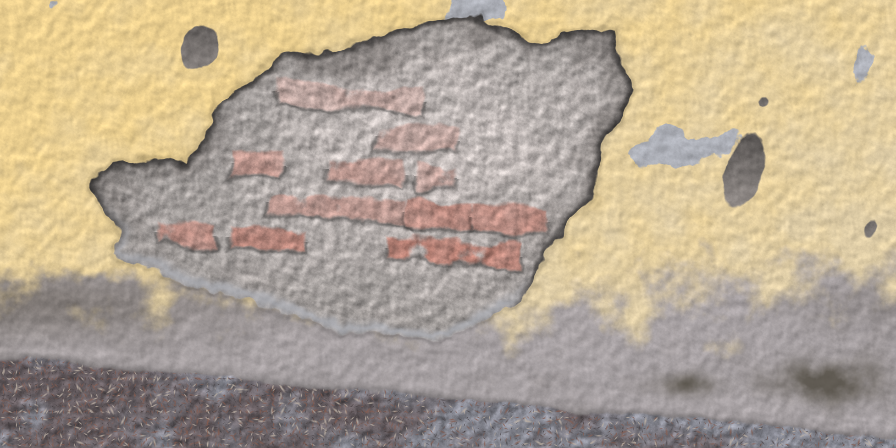
Give the GLSL for this texture, as a WebGL 2 fragment shader.

```glsl
#version 300 es
precision highp float;
uniform vec2 u_resolution;
out vec4 outColor;

const vec3 PAINT_WARM = vec3(.92, .81, .56), PAINT_PALE = vec3(.87, .80, .65);
const vec3 STAIN_DARK = vec3(.45, .43, .43), STAIN_PALE = vec3(.64, .62, .64);
const vec3 MORTAR = vec3(.63, .61, .60), MORTAR_PALE = vec3(.76, .73, .72);
const vec3 BRICK = vec3(.69, .46, .41), CEMENT = vec3(.68, .69, .72);
const vec3 HOLLOW = vec3(.46, .44, .43), MOSS = vec3(.31, .29, .25);
const vec3 DUST = vec3(.53, .54, .58), SOIL = vec3(.38, .34, .35);
const vec3 LEAF = vec3(.52, .36, .31), STRAW = vec3(.74, .69, .64);
const float COURSE_BASE = .507, COURSE_STEP = .083, COURSE_TILT = .07;
const float GROUND_LEFT = .203, GROUND_SLOPE = .092;

// Bricks: centre x, course, half width, redness
const vec4 BRICKS[11] = vec4[11](
  vec4(.75, 1, .155, .6), vec4(.98, 1, .068, .9), vec4(1.14, 1, .08, .9),
  vec4(1.01, 0, .148, 1), vec4(.6, 0, .085, .9), vec4(.415, 0, .065, .8),
  vec4(.81, 2, .08, .6), vec4(.57, 2, .05, .7), vec4(.98, 2, .04, .5),
  vec4(.78, 4, .155, .4), vec4(.93, 3, .09, .45));
// Chips: centre, radii
const vec4 HOLES[4] = vec4[4](
  vec4(.448, .893, .041, .049), vec4(1.66, .62, .041, .076),
  vec4(1.945, .49, .018, .024), vec4(1.705, .773, .011, .011));
const vec4 FLAKES[4] = vec4[4](
  vec4(1.53, .667, .11, .037), vec4(1.932, .86, .022, .034),
  vec4(.117, .995, .034, .022), vec4(1.06, .985, .065, .043));

float hash(vec2 p) {
  vec3 q = fract(p.xyx * .1031);
  q += dot(q, q.yzx + 33.33);
  return fract((q.x + q.y) * q.z);
}
float noise(vec2 p) {
  vec2 i = floor(p), f = fract(p);
  f = f * f * (3. - 2. * f);
  return mix(mix(hash(i), hash(i + vec2(1, 0)), f.x),
             mix(hash(i + vec2(0, 1)), hash(i + 1.), f.x), f.y);
}
float fbm(vec2 p) {
  float sum = 0., amp = .5;
  for (int i = 0; i < 5; i++, amp *= .5) {
    sum += amp * noise(p);
    p = mat2(1.6, 1.2, -1.2, 1.6) * p + 7.3;
  }
  return sum;
}
float bump(float x, float centre, float width) {
  float t = (x - centre) / width;
  return exp(-t * t);
}
float inside(float d, float soft) { return 1. - smoothstep(-soft, soft, d); }

// Signed distance to line a-b, positive on its left
float cut(vec2 p, float ax, float ay, float bx, float by) {
  vec2 d = normalize(vec2(bx - ax, by - ay));
  return dot(p - vec2(ax, ay), vec2(-d.y, d.x));
}
// Lost plaster, negative inside
float breach(vec2 p) {
  float top = max(cut(p, .41, .63, .5, .77), cut(p, .5, .77, .62, .868));
  top = max(top, cut(p, .62, .868, 1.04, .966));
  top = max(top, cut(p, 1.04, .966, 1.38, .93) + .05 * bump(p.x, 1.2, .08));
  float d = min(top, p.y - .638);
  d = max(d, cut(p, 1.37, .935, 1.42, .8));
  d = max(d, cut(p, 1.42, .8, 1.17, .318) - .018 * bump(p.y, .58, .05));
  d = max(d, cut(p, 1.17, .318, .9, .208));
  d = max(d, cut(p, .9, .208, .75, .258));
  d = max(d, cut(p, .75, .258, .3, .305));
  d = max(d, cut(p, .31, .305, .225, .39));
  d = max(d, .228 - p.x - .03 * smoothstep(.5, .58, p.y) + .035 * bump(p.y, .48, .05));
  return max(d, cut(p, .195, .6, .245, .643));
}
float chip(vec2 p, vec4 c) {
  vec2 q = p - c.xy;
  q.x -= .25 * q.y;
  return (length(q / c.zw) - 1.) * min(c.z, c.w);
}

vec3 wall(vec2 p, float rough, float relief, float px) {
  float fade = .15 + .35 * p.x + .8 * (.6 - p.y) + rough;
  vec3 col = mix(PAINT_WARM, PAINT_PALE, clamp(fade, 0., 1.)) * (1. + .28 * relief);
  // Rising damp
  float damp = inside(p.y - .375 + .06 * bump(p.x, 1.4, .4) + .32 * rough, .07);
  float dark = bump(p.y, .33, .08) * (bump(p.x, 0., .55) + .5 * bump(p.x, 2., .3));
  vec3 stain = mix(STAIN_PALE, STAIN_DARK, clamp(dark + .7 * rough, 0., 1.));
  col = mix(col, stain * (1. + .3 * relief), damp * .93);
  float moss = bump(p.x, 1.84, .11) * bump(p.y, .155, .05);
  moss += .7 * bump(p.x, 1.54, .07) * bump(p.y, .14, .025);
  col = mix(col, MOSS, clamp(moss * (.7 + 2.5 * rough), 0., .8));
  // Flakes and hollows
  for (int i = 0; i < 4; i++) {
    float flake = chip(p, FLAKES[i]) + .09 * rough;
    col = mix(col, CEMENT * (1. + .3 * relief), inside(flake, px));
    float hole = chip(p, HOLES[i]) + .03 * rough;
    float light = 1. + .4 * relief + 3. * (HOLES[i].y - p.y);
    col = mix(col, HOLLOW * light, inside(hole, px));
  }
  return col;
}

vec3 masonry(vec2 p, float d, float rough, float relief) {
  float pale = bump(p.x, .98, .38) * bump(p.y, .67, .24);
  vec3 col = mix(MORTAR, MORTAR_PALE, clamp(pale + rough, 0., 1.));
  float course = p.y + COURSE_TILT * p.x - COURSE_BASE;
  for (int i = 0; i < 11; i++) {
    vec4 b = BRICKS[i];
    vec2 q = vec2(p.x - b.x, course - COURSE_STEP * b.y);
    vec2 e = abs(q) - vec2(b.z, .025);
    float box = max(e.x, e.y) + .05 * rough;
    vec3 face = mix(MORTAR_PALE, BRICK, b.w * (.85 + .5 * rough));
    col = mix(col, face, inside(box, .005) * inside(rough - .2, .1));
    col *= 1. - .3 * bump(box, .004, .005) * step(q.y, 0.);
  }
  // Broken rim
  float upper = smoothstep(.38, .6, p.y);
  float rim = smoothstep(-.075, -.01, d + .15 * rough);
  col = mix(col, HOLLOW, rim * mix(.15, .65, upper)) * (1. + .65 * relief);
  float shade = max(upper, smoothstep(1.12, 1.2, p.x));
  col = mix(col, CEMENT, bump(d, -.012, .012) * (1. - shade) * .7);
  return col * (1. - .5 * shade * smoothstep(-.022, -.002, d));
}

vec3 ground(vec2 p, float rough, float relief, float px) {
  float litter = clamp(.75 - .35 * p.x + 2. * rough, .1, .9);
  vec3 col = mix(DUST, SOIL, litter) * (1. + .8 * relief);
  // Scattered twigs and leaves
  for (float k = 0.; k < 4.; k++) {
    vec2 g = p * (42. + 13. * k) + 17. * k, id = floor(g);
    float a = 6.283 * hash(id + 3.1), pick = hash(id + 8.7);
    vec2 q = mat2(cos(a), -sin(a), sin(a), cos(a)) * (fract(g) - .5);
    float twig = length(vec2(q.x * .3, q.y)) - .03 - .06 * pick;
    vec3 tint = mix(SOIL * .65, LEAF, smoothstep(.2, .5, pick));
    tint = mix(tint, STRAW, step(.8, pick));
    col = mix(col, tint, inside(twig, px * 40.) * step(hash(id), .35 + .5 * litter) * .8);
  }
  return col;
}

void main() {
  float px = 1. / u_resolution.y;
  vec2 p = gl_FragCoord.xy / u_resolution * vec2(2, 1);
  float rough = fbm(p * 14.) - .48;
  float relief = fbm(p * 55.) - fbm(p * 55. + vec2(.35, -.5));
  vec3 col = wall(p, rough, relief, px);
  float d = breach(p) + .045 * rough + .012 * (noise(p * 55.) - .5);
  col *= 1. - .12 * bump(d, .004, .006);
  col = mix(col, masonry(p, d, rough, relief), inside(d, px));
  float soil = p.y - GROUND_LEFT + GROUND_SLOPE * p.x + .03 * rough;
  col *= 1. - .2 * bump(soil, 0., .01);
  col = mix(col, ground(p, rough, relief, px), inside(soil, .004));
  outColor = vec4(clamp(col, 0., 1.), 1);
}
```
